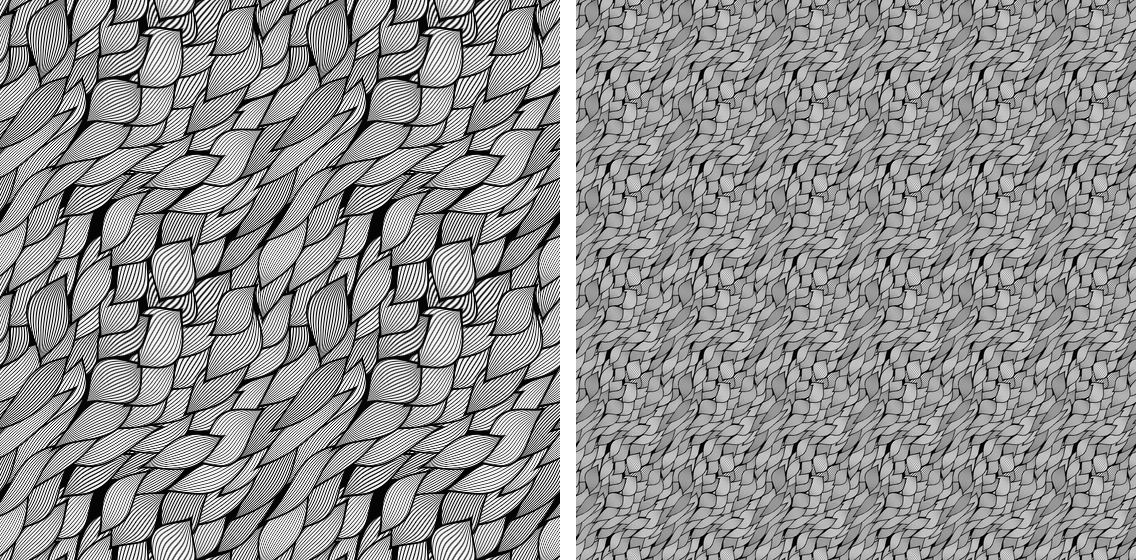
Left: one tile. Right: repeated 3 by 3.
Write a Shadertoy shader that draws this pattern.

```glsl
// Pen-drawn field of overlapping, tapered S-curved leaves filled with fine lines.
// Leaves sit on a skewed lattice that closes on a square tile; a periodic warp
// and a wrapped hash vary them, and they are painted back to front in two layers.

const float TAU = 6.2831853;
const float REPEATS = 2.0;            // tiles across and down
const int   LEAVES = 60;              // leaves per tile (lattice determinant)
const mat2  TO_LATTICE = mat2(8.0, -12.0, -3.0, 12.0);
const float FLOW_ANGLE = 0.785;       // mean direction of the leaves
const float HALF_LENGTH = 0.168;      // leaf size, in tile units
const float HALF_WIDTH = 0.069;
const float TAPER = 1.4;              // higher gives longer, thinner tips
const float BEND = 0.022;             // depth of the S-curve
const float TURN = 0.5;               // spread of random rotation
const float JITTER = 0.045;           // spread of random placement
const float WARP = 0.045;             // large-scale bending of the field
const float OUTLINE = 0.0072;         // contour thickness
const float LINE_GAP = 0.0098;        // spacing of the fill lines
const vec3  INK = vec3(0.02);
const vec3  PAPER = vec3(0.97);

vec4 hash4(vec2 p) {
    vec4 q = fract(p.xyxy * vec4(0.1031, 0.1030, 0.0973, 0.1099));
    q += dot(q, q.wzxy + 33.33);
    return fract((q.xxyz + q.yzzw) * q.zywx);
}

// Periodic bending of the tile plane
vec2 warpField(vec2 p) {
    vec2 broad = sin(TAU * (p.yx + vec2(0.12, 0.43)));
    vec2 fine = sin(TAU * (vec2(p.x + 2.0 * p.y, 2.0 * p.x - p.y) + vec2(0.3, 0.75)));
    return p + WARP * (broad + 0.3 * fine);
}

// Returns brightness and coverage of one leaf at an offset from its centre
vec2 drawLeaf(vec2 offset, vec4 shape, vec4 style, float pixel) {
    float angle = FLOW_ANGLE + TURN * (shape.x - 0.5);
    float c = cos(angle), s = sin(angle);
    float along = dot(offset, vec2(c, s));
    float across = dot(offset, vec2(-s, c));

    float u = along / (HALF_LENGTH * mix(0.88, 1.18, shape.y));
    if (abs(u) >= 1.0) return vec2(0.0);

    // Tapered body around a curved spine
    float fullWidth = HALF_WIDTH * mix(0.8, 1.2, shape.z);
    float width = fullWidth * pow(cos(u * TAU * 0.25), TAPER);
    across -= BEND * mix(-0.4, 1.0, shape.w) * sin(u * TAU * 0.5);
    float inside = width - abs(across);
    float cover = clamp(inside / pixel + 0.5, 0.0, 1.0);

    // Fill lines, gathering and thickening toward the tips
    float count = floor(fullWidth / (LINE_GAP * mix(0.82, 1.2, style.x)));
    float spread = mix(width, fullWidth, 0.2);
    float gap = spread / count;
    float wobble = 0.14 * sin(u * 7.0 + TAU * style.z);
    float phase = across / gap + wobble + style.z;
    float lineDist = abs(fract(phase) - 0.5) * gap;
    float duty = mix(0.2, 0.4, style.y) + 0.22 * u * u;
    float line = clamp((0.5 * duty * gap - lineDist) / pixel + 0.5, 0.0, 1.0);
    line = mix(duty, line, smoothstep(0.8, 1.7, gap / pixel));

    // Contour swells toward the tips
    float contour = OUTLINE * (0.85 + 0.6 * u * u);
    float body = clamp((inside - contour) / pixel + 0.5, 0.0, 1.0);
    return vec2(body * (1.0 - line), cover);
}

void mainImage(out vec4 fragColor, in vec2 fragCoord) {
    vec2 tile = fragCoord / iResolution.xy * REPEATS;
    float pixel = REPEATS / min(iResolution.x, iResolution.y);
    vec2 p = warpField(tile);
    ivec2 home = ivec2(floor(TO_LATTICE * p + 0.5));

    // Lattice order is the painting order within each layer
    float brightness = 0.0;
    for (int layer = 0; layer < 2; layer++)
    for (int j = -3; j <= 3; j++)
    for (int i = -2; i <= 2; i++) {
        ivec2 cell = home + ivec2(i, j);
        ivec2 site = ivec2(12 * cell.x + 3 * cell.y, 12 * cell.x + 8 * cell.y);
        vec2 id = vec2((site + 10 * LEAVES) % LEAVES);
        vec4 style = hash4(id + 17.0);
        if ((style.w > 0.5) != (layer == 1)) continue;

        vec4 shape = hash4(id + 71.0);
        vec2 jitter = JITTER * (hash4(id + 139.0).xy - 0.5);
        vec2 center = vec2(site) / float(LEAVES) + jitter;
        vec2 leaf = drawLeaf(p - center, shape, style, pixel);
        brightness = mix(brightness, leaf.x, leaf.y);
    }
    fragColor = vec4(mix(INK, PAPER, brightness), 1.0);
}
```
